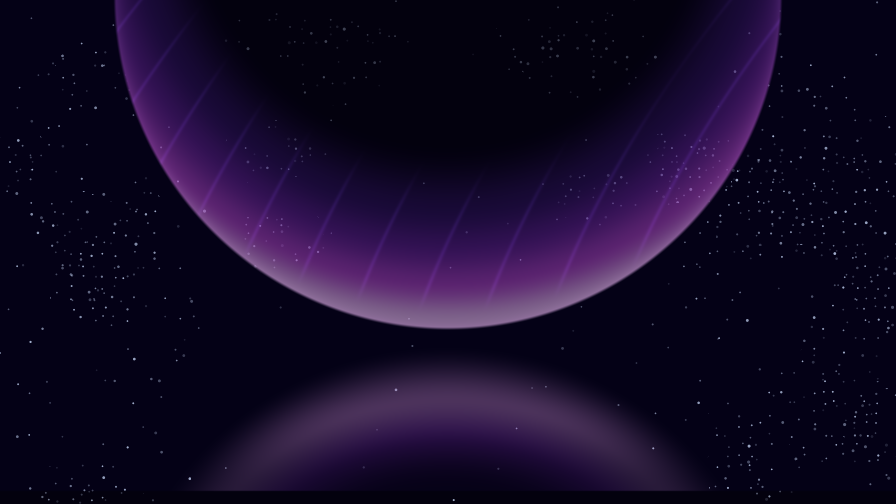
Reproduce this background procedurally as a Shadertoy shader.

```glsl
// A dark planet with a glowing violet lower limb, its blurred reflection and scattered stars.

const vec3 SKY = vec3(0.014, 0.004, 0.085);
const vec3 NIGHT = vec3(0.010, 0.002, 0.055);
const vec3 INDIGO = vec3(0.10, 0.04, 0.22);
const vec3 VIOLET = vec3(0.20, 0.07, 0.33);
const vec3 MAGENTA = vec3(0.36, 0.14, 0.44);
const vec3 HAZE = vec3(0.48, 0.38, 0.53);
const vec3 MIST = vec3(0.30, 0.20, 0.36);
const vec3 STAR = vec3(0.62, 0.68, 0.72);

const vec2 PLANET_CENTER = vec2(0.0, 1.009);
const vec2 SHADE_CENTER = vec2(0.0, 1.206);
const vec2 REFLECTION_CENTER = vec2(0.0, -0.373);
const float PLANET_RADIUS = 0.660;
const float FLOOR_HEIGHT = 0.026;

float hash(vec2 p) {
    return fract(sin(dot(p, vec2(127.1, 311.7))) * 43758.5453);
}

float valueNoise(vec2 p) {
    vec2 cell = floor(p);
    vec2 f = fract(p);
    f = f * f * (3.0 - 2.0 * f);
    float low = mix(hash(cell), hash(cell + vec2(1, 0)), f.x);
    float high = mix(hash(cell + vec2(0, 1)), hash(cell + vec2(1, 1)), f.x);
    return mix(low, high, f.y);
}

// Soft elliptical patch, one at its centre
float patchMask(vec2 p, vec2 center, vec2 size) {
    return 1.0 - smoothstep(0.4, 1.0, length((p - center) / size));
}

// One jittered star per grid cell, kept with the given probability
float starLayer(vec2 p, float cellSize, float density, float pixel, float seed) {
    vec2 grid = p / cellSize;
    vec2 id = floor(grid) + seed;
    vec2 jitter = 0.25 + 0.5 * vec2(hash(id + 3.7), hash(id + 8.3));
    float dist = length(fract(grid) - jitter) * cellSize;
    float radius = mix(0.0004, 0.0019, pow(hash(id + 5.1), 3.0));
    float disc = 1.0 - smoothstep(radius, radius + 1.2 * pixel, dist);
    return disc * step(hash(id), density) * mix(0.25, 1.0, hash(id + 1.9));
}

// Colour from the dark interior out to the pale limb
vec3 limbColor(float shade) {
    vec3 col = mix(NIGHT, INDIGO, smoothstep(0.49, 0.645, shade));
    col = mix(col, VIOLET, smoothstep(0.62, 0.715, shade));
    col = mix(col, MAGENTA, smoothstep(0.69, 0.785, shade));
    return mix(col, HAZE, smoothstep(0.765, 0.845, shade));
}

// Faint slanted arcs, evenly repeated across the surface
float surfaceArcs(vec2 p) {
    float drop = 0.65 - p.y;
    float phase = (p.x + 0.55 * drop - 0.35 * drop * drop) / 0.130;
    float offset = abs(fract(phase) - 0.5) * 0.130;
    return exp(-pow(offset / 0.0045, 2.0));
}

vec3 planetColor(vec2 p, float edge) {
    float shade = length(p - SHADE_CENTER);
    vec3 col = limbColor(shade);
    float arcs = surfaceArcs(p) * smoothstep(0.52, 0.66, shade);
    col += vec3(0.05, 0.03, 0.09) * arcs * (1.0 - smoothstep(0.77, 0.83, shade));
    return col + vec3(0.09, 0.06, 0.09) * exp(edge / 0.012);
}

vec3 reflectionGlow(vec2 p) {
    float r = length(p - REFLECTION_CENTER);
    vec3 col = mix(vec3(0.035, 0.008, 0.10), VIOLET * 0.95, smoothstep(0.40, 0.535, r));
    col = mix(col, MIST, smoothstep(0.49, 0.585, r));
    float fade = mix(0.5, 1.0, smoothstep(0.02, 0.20, p.y));
    return mix(SKY, col, (1.0 - smoothstep(0.575, 0.690, r)) * fade);
}

// Star probability: dense at both sides, thin above
float skyDensity(vec2 p) {
    float sides = smoothstep(0.44, 0.62, abs(p.x));
    float height = mix(1.0, 0.4, smoothstep(0.60, 0.75, p.y));
    float clusters = smoothstep(0.25, 0.75, valueNoise(p * 7.0 + 2.0));
    return sides * height * mix(0.08, 0.62, clusters);
}

// Star probability in a few dim drifts over the planet
float driftDensity(vec2 p) {
    float d = patchMask(p, vec2(0.48, 0.67), vec2(0.12, 0.10));
    d += 0.7 * patchMask(p, vec2(0.27, 0.61), vec2(0.12, 0.08));
    d += 0.6 * patchMask(p, vec2(-0.32, 0.52), vec2(0.13, 0.08));
    d += 0.6 * patchMask(p, vec2(-0.34, 0.69), vec2(0.12, 0.08));
    d += 0.4 * patchMask(vec2(abs(p.x), p.y), vec2(0.25, 0.90), vec2(0.24, 0.12));
    return 0.55 * d;
}

void mainImage(out vec4 fragColor, in vec2 fragCoord) {
    float pixel = 1.0 / iResolution.y;
    vec2 p = (fragCoord - vec2(0.5 * iResolution.x, 0.0)) * pixel;
    float edge = length(p - PLANET_CENTER) - PLANET_RADIUS;
    float inside = 1.0 - smoothstep(-0.003, 0.003 + pixel, edge);

    // Sky and reflection, cut off at the floor line
    vec3 col = reflectionGlow(p);
    col = mix(NIGHT, col, smoothstep(-pixel, pixel, p.y - FLOOR_HEIGHT));

    // Planet
    col = mix(col, planetColor(p, min(edge, 0.0)), inside);

    // Stars
    float skyStars = starLayer(p, 0.021, skyDensity(p), pixel, 0.0);
    skyStars += 0.6 * starLayer(p + 0.37, 0.016, 0.4 * skyDensity(p), pixel, 41.0);
    float driftStars = starLayer(p, 0.014, driftDensity(p), pixel, 17.0);
    col += STAR * (skyStars * (1.0 - inside) + 0.38 * driftStars * inside);

    fragColor = vec4(min(col, 1.0), 1.0);
}
```
